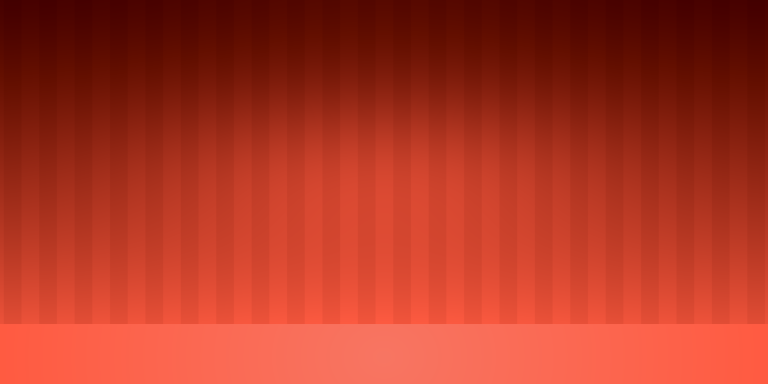
This background is drawn by a Shadertoy shader. Its source:

```glsl
// Red stage backdrop: softly lit vertical stripes above a glowing coral floor.

const float FLOOR_TOP = 0.156;
const float STRIPE_PERIOD = 0.0461;
const float STRIPE_START = 0.028;
const float STRIPE_SHADE = 0.953;
const vec3 FLOOR_EDGE = vec3(1.0, 0.355, 0.255);
const vec3 FLOOR_GLOW = vec3(0.97, 0.46, 0.385);

float bell(float x, float width) {
    return exp(-x * x / (width * width));
}

// Maps brightness to a ramp from deep maroon to bright coral.
vec3 redRamp(float light) {
    vec2 greenBlue = vec2(0.49, 0.42) * (light - vec2(0.27, 0.39));
    return clamp(vec3(light, greenBlue), 0.0, 1.0);
}

// Coverage of the dark stripes, which fill half of each period.
float stripeMask(float x, float pixel) {
    float phase = (x - STRIPE_START) / STRIPE_PERIOD;
    float centerDistance = abs(fract(phase + 0.25) - 0.5);
    float blur = 0.75 * pixel / STRIPE_PERIOD;
    return smoothstep(-blur, blur, centerDistance - 0.25);
}

// Brightness rises toward the floor, with a broad pool of light mid-wall.
float wallLight(float side, float depth) {
    float base = 0.27 + 0.65 * pow(depth, 1.2);
    float pool = 0.07 + 0.185 * bell(depth - 0.52, 0.24);
    return base + pool * bell(side, 0.62);
}

vec3 wallColor(vec2 uv, float side, float pixel) {
    float depth = clamp((1.0 - uv.y) / (1.0 - FLOOR_TOP), 0.0, 1.0);
    float shade = mix(1.0, STRIPE_SHADE, stripeMask(uv.x, pixel));
    return redRamp(wallLight(side, depth) * shade);
}

vec3 floorColor(float side, float height) {
    float radius = length(vec2(side, 1.2 * (height - 0.07)));
    return mix(FLOOR_GLOW, FLOOR_EDGE, clamp(radius, 0.0, 1.0));
}

void mainImage(out vec4 fragColor, in vec2 fragCoord) {
    vec2 uv = fragCoord / iResolution.xy;
    vec2 pixel = 1.0 / iResolution.xy;
    float side = 2.0 * uv.x - 1.0;

    // Join the wall and floor with a one-pixel soft edge.
    float wall = smoothstep(-0.5 * pixel.y, 0.5 * pixel.y, uv.y - FLOOR_TOP);
    vec3 color = mix(floorColor(side, uv.y), wallColor(uv, side, pixel.x), wall);
    fragColor = vec4(color, 1.0);
}
```
